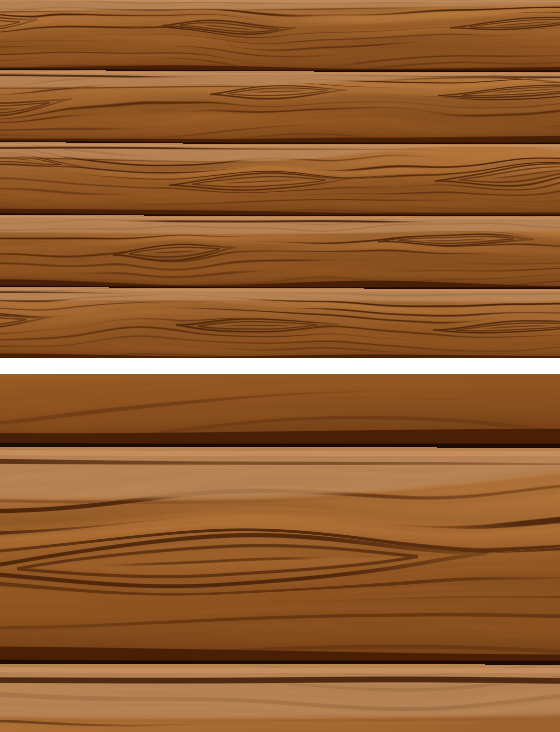
Top, the full canvas; bottom, a detail of the centre.
Write a Shadertoy shader that draws this texture.

```glsl
#define PLANKS 4.95
#define GRAIN_LINES 9.0
#define LINE_WIDTH 0.011
#define KNOT_SPACING 0.78
#define GRAIN_WARP 0.26
#define SEAM_WOBBLE 0.045
#define DARK vec3(0.24, 0.10, 0.015)
#define UMBER vec3(0.44, 0.23, 0.07)
#define BROWN vec3(0.555, 0.325, 0.125)
#define AMBER vec3(0.69, 0.45, 0.225)
#define TAN vec3(0.715, 0.515, 0.335)

float hash(vec2 p) {
    vec3 q = fract(vec3(p.xyx) * 0.1031);
    q += dot(q, q.yzx + 33.33);
    return fract((q.x + q.y) * q.z);
}

float noise(vec2 p) {
    vec2 i = floor(p), f = fract(p);
    f = f * f * (3.0 - 2.0 * f);
    return mix(mix(hash(i), hash(i + vec2(1, 0)), f.x),
               mix(hash(i + vec2(0, 1)), hash(i + vec2(1, 1)), f.x), f.y);
}

float stroke(float d, float halfWidth, float aa) {
    return 1.0 - smoothstep(max(halfWidth - aa, 0.0), halfWidth + aa, abs(d));
}

void mainImage(out vec4 fragColor, in vec2 fragCoord) {
    vec2 uv = fragCoord / iResolution.y;
    float x = uv.x, aa = 0.7 * PLANKS / iResolution.y;

    // Plank rows with slightly uneven seams; t runs from bottom to top
    float y = uv.y * PLANKS + 5.0 - PLANKS - SEAM_WOBBLE * noise(vec2(x * 1.4, 3.0));
    float row = floor(y), t = fract(y);
    float seed = row * 17.0 + 5.0;

    // Slow bending of the grain
    float bend = noise(vec2(x * 2.3 + seed, t * 1.6 + seed)) - 0.5;
    bend += 0.3 * (noise(vec2(x * 5.5 + seed, t * 2.5 + 40.0)) - 0.5);
    float g = t + GRAIN_WARP * bend;

    // One almond knot per cell, pushing the grain apart
    float along = x / KNOT_SPACING + hash(vec2(row, 7.0));
    vec2 cell = vec2(floor(along), seed);
    float halfLength = mix(0.2, 0.36, hash(cell + 2.0));
    float q = (fract(along) - 0.5 - 0.2 * (hash(cell) - 0.5)) / halfLength;
    float v = g - mix(0.42, 0.7, hash(cell + 4.0)) - 0.04 * q;
    float knotHeight = mix(0.07, 0.12, hash(cell + 6.0));
    float lens = knotHeight * pow(max(1.0 - q * q, 0.0), 1.5);
    float outside = abs(v) - lens;
    float inside = 1.0 - smoothstep(-aa, aa, outside);
    float flow = g - sign(v) * lens * exp(-8.0 * max(outside, 0.0));

    // Tapered grain lines
    float lane = flow * GRAIN_LINES, id = floor(lane);
    float rnd = hash(vec2(id, seed));
    float offset = fract(lane) - 0.5 - 0.45 * (rnd - 0.5);
    float taper = smoothstep(0.22, 0.72, noise(vec2(x * 2.6 + rnd * 50.0, id + seed)));
    float grain = stroke(offset / GRAIN_LINES, LINE_WIDTH * taper, aa) * taper;
    grain *= mix(0.5, 1.0, smoothstep(0.2, 0.8, t)) * (1.0 - inside);

    // Knot outline, inner ring and core
    float fade = 1.0 - smoothstep(0.3, 1.1, q);
    float ringHeight = 0.58 * knotHeight * max(1.0 - q * q / 0.55, 0.0);
    float knot = stroke(outside, LINE_WIDTH * 0.9, aa) * step(abs(q), 1.0) * mix(0.35, 0.9, fade);
    knot = max(knot, 0.7 * stroke(abs(v) - ringHeight, LINE_WIDTH * 0.7, aa) * step(q * q, 0.55));
    knot = max(knot, 0.6 * stroke(v, LINE_WIDTH * 0.6, aa) * (1.0 - smoothstep(0.2, 0.45, abs(q))));

    // Wood tone: vertical shading, soft streaks and fine fibres
    float streak = noise(vec2(x * 1.8 + seed, flow * 9.0)) - 0.5;
    float fibre = noise(vec2(x * 9.0, flow * 65.0 + seed)) - 0.5;
    float light = smoothstep(0.3, 0.95, t + 0.22 * streak);
    vec3 col = mix(BROWN, AMBER, light);
    col *= 1.0 + 0.09 * streak + 0.05 * fibre;
    col = mix(col, UMBER, 0.28 * taper * exp(-abs(offset) * 9.0) * (1.0 - inside));

    // Pale worn face along the top edge
    float wear = 0.02 + 0.24 * smoothstep(0.2, 0.9, noise(vec2(x * 1.5 + seed * 3.0, seed)));
    wear = mix(wear, 0.2 - 0.07 * x, step(3.5, row));
    float edge = t - 1.0 + wear;
    float worn = smoothstep(-aa, aa + 0.03, edge);
    col = mix(col, TAN * (1.0 + 0.04 * fibre), worn * 0.92);
    float edgeLine = stroke(edge, LINE_WIDTH * 0.7, aa) * smoothstep(0.35, 0.7, noise(vec2(x * 2.2, seed)));

    // Long split just under the top edge
    float splitTaper = smoothstep(0.4, 0.75, noise(vec2(x * 1.3 + seed, seed + 9.0)));
    float split = stroke(t - 0.925 - 0.02 * bend, 0.013 * splitTaper, aa) * splitTaper;
    split *= 1.0 - step(3.5, row);

    float ink = max(max(grain, knot) * (1.0 - 0.85 * worn), max(edgeLine * 0.6, split));
    col = mix(col, DARK, 0.85 * ink);

    // Bright rim, lower shadow and dark seam
    col = mix(col, TAN * 1.12, 0.7 * stroke(t - 0.972, 0.012, aa));
    float gap = 0.025 + 0.085 * noise(vec2(x * 1.9 + seed, seed + 2.0));
    col = mix(col, UMBER, 0.7 * exp(-14.0 * max(t - gap, 0.0)));
    col = mix(col, DARK * 1.2, 1.0 - smoothstep(gap - aa, gap + aa, t));
    col = mix(col, DARK * 0.45, stroke(t, 0.018, aa));

    fragColor = vec4(col, 1.0);
}
```
